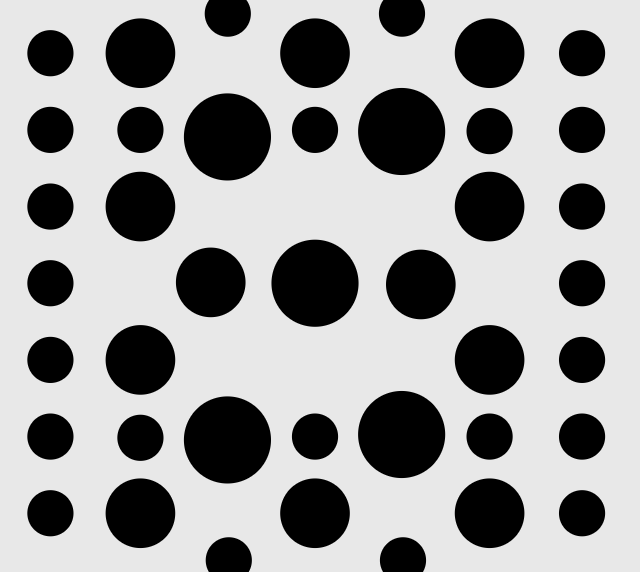
Give the GLSL for this pattern, as a Shadertoy shader.

```glsl
#define PAPER vec3(0.91)
#define INK vec3(0.0)
#define CENTRE vec2(0.4922, 0.4512)
#define PITCH 0.1198
#define SMALL 0.301
#define MEDIUM 0.454
#define LARGE 0.568
#define INNER_X 1.136
#define COLUMN_X 2.277
#define OUTER_X 3.467

// Distance to a dot, in row pitches
float dot2D(vec2 p, float x, float y, float radius) {
    return length(p - vec2(x, y)) - radius;
}

// Dots mirrored left and right by side, up and down by level
float quadrant(vec2 p, float side, float level) {
    float column = side * COLUMN_X;
    float d = dot2D(p, column, 3.0 * level, MEDIUM);
    d = min(d, dot2D(p, column, level, MEDIUM));
    d = min(d, dot2D(p, column, 2.0 * level - 0.008 * (1.0 + side * level), SMALL));

    // Inner column, with its slight vertical slip
    float slip = -0.0325 + 0.0355 * side;
    d = min(d, dot2D(p, side * INNER_X - 0.006, 1.976 * level + slip, LARGE));
    float drift = 0.005 - 0.0065 * level;
    return min(d, dot2D(p, side * INNER_X + drift, 3.565 * level - 0.049, SMALL));
}

float dotField(vec2 p) {
    float d = dot2D(p, 0.0, 0.0, LARGE);

    for (float side = -1.0; side < 2.0; side += 2.0) {
        // Outer column: seven evenly spaced rows
        float row = clamp(round(p.y), -3.0, 3.0);
        d = min(d, dot2D(p, side * OUTER_X + 0.016, row, SMALL));

        // Pair flanking the centre
        d = min(d, dot2D(p, side * 1.37 + 0.01, -0.0025 - 0.0135 * side, MEDIUM));

        for (float level = -1.0; level < 2.0; level += 2.0)
            d = min(d, quadrant(p, side, level));
    }

    // Middle column above and below the centre
    for (float level = -1.0; level < 2.0; level += 2.0) {
        d = min(d, dot2D(p, 0.0, 2.0 * level, SMALL));
        d = min(d, dot2D(p, 0.0, 3.0 * level, MEDIUM));
    }
    return d;
}

void mainImage(out vec4 fragColor, in vec2 fragCoord) {
    vec2 p = (fragCoord / iResolution.x - CENTRE) / PITCH;
    float pixel = 1.0 / (iResolution.x * PITCH);
    float coverage = clamp(0.5 - dotField(p) / pixel, 0.0, 1.0);
    fragColor = vec4(mix(PAPER, INK, coverage), 1.0);
}
```
